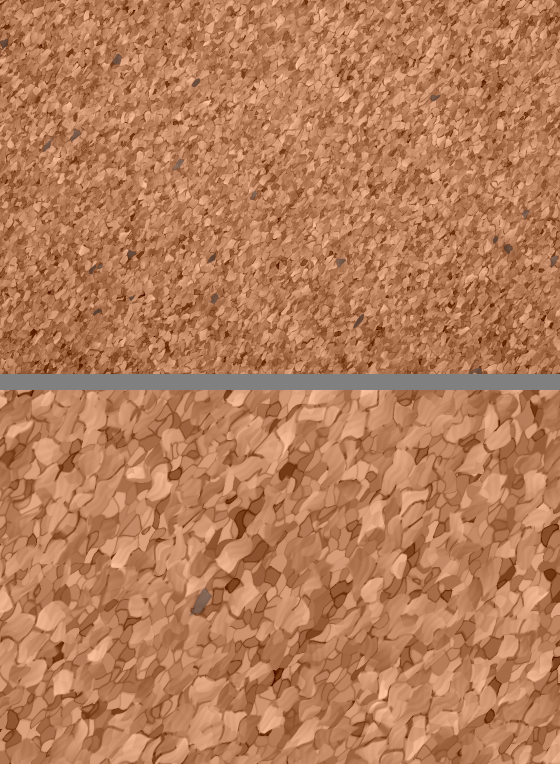
Top: the whole. Bottom: its middle third, enlarged.
This texture is drawn by a WebGL 2 fragment shader. Its source:

```glsl
#version 300 es
precision highp float;
// Pressed cork board: slanted, stretched cellular grains over a bed of finer crumbs.
// Each grain gets its own tone, tilt and streaks; crumbs open into dark crevices,
// and a few grains turn to dark bark. Layered sines vary the tone over the board.

uniform vec2 u_resolution;
out vec4 fragColor;

const vec3 CORK = vec3(0.745, 0.515, 0.375);
const vec3 BARK = vec3(0.39, 0.29, 0.24);
const float GRAIN_COUNT = 49.0;     // grains per canvas height
const float CRUMB_COUNT = 97.0;     // crumbs per canvas height
const float SLANT = 0.95;           // main grain direction, radians
const float TWIST = 1.7;            // spread of grain directions
const float STRETCH = 1.22;         // lengthening along the slant
const float GRAIN_CONTRAST = 0.22;
const float CRUMB_CONTRAST = 0.29;
const float FACET_TILT = 0.11;
const float CREVICE_DEPTH = 0.23;
const float CRUMB_SHARE = 0.38;     // part of the grains broken into crumbs
const float BARK_SHARE = 0.007;

struct Grain {
    vec4 rnd;       // random values of the grain
    vec2 offset;    // position inside the grain
    float rim;      // distance measure from its border
};

vec4 hash4(vec2 p) {
    vec4 q = fract(p.xyxy * vec4(0.1031, 0.1030, 0.0973, 0.1099));
    q += dot(q, q.wzxy + 33.33);
    return fract((q.xxyz + q.yzzw) * q.zywx);
}

mat2 rotation(float angle) {
    float c = cos(angle), s = sin(angle);
    return mat2(c, -s, s, c);
}

// Cellular noise whose cells differ in size, direction and length.
Grain nearestGrain(vec2 p, float seed) {
    p = rotation(SLANT) * p * vec2(1.0 / STRETCH, STRETCH);
    vec2 cell = floor(p);
    Grain g = Grain(vec4(0.0), vec2(0.0), 0.0);
    float nearest = 9.0, second = 9.0;
    for (int y = -1; y <= 1; y++) {
        for (int x = -1; x <= 1; x++) {
            vec2 id = cell + vec2(x, y);
            vec4 place = hash4(id + seed);
            vec2 offset = p - id - place.xy;
            offset = rotation((place.z - 0.5) * TWIST) * offset;
            vec2 shaped = offset * vec2(0.8, 1.2);
            // A blend of round and angular distance gives chipped outlines.
            float d = mix(length(shaped), abs(shaped.x) + abs(shaped.y), 0.4);
            d /= 0.75 + 0.5 * place.w;
            if (d < nearest) {
                second = nearest;
                nearest = d;
                g.rnd = hash4(id + seed + 71.7);
                g.offset = offset;
            } else {
                second = min(second, d);
            }
        }
    }
    g.rim = second - nearest;
    return g;
}

// Slow tone changes, with the light falling from the upper middle.
float boardTone(vec2 p, float aspect) {
    float waves = sin(p.x * 17.0 + 2.0 * sin(p.y * 11.0))
                + sin(p.y * 23.0 - p.x * 9.0 + 1.3 * sin(p.x * 31.0));
    vec2 fromLight = (p - vec2(0.55 * aspect, 0.68)) / vec2(aspect, 1.0);
    return 0.008 * waves + 0.02 - 0.13 * dot(fromLight, fromLight);
}

vec3 corkColor(vec2 p) {
    // Bend the plane a little so that grain borders are uneven.
    vec2 bent = p + 0.0016 * sin(p.yx * vec2(173.0, 211.0) + 2.0 * sin(p * 97.0));
    Grain grain = nearestGrain(bent * GRAIN_COUNT + 40.0, 13.0);
    Grain crumb = nearestGrain(bent * CRUMB_COUNT + 90.0, 157.0);

    // Whole grains: flat tone, tilted facet, faint lengthwise streaks.
    vec2 tilt = grain.rnd.yz - 0.5;
    float grainTone = 0.03 + GRAIN_CONTRAST * (grain.rnd.x - 0.5)
                    + FACET_TILT * dot(grain.offset, tilt * 2.0)
                    + 0.014 * sin(grain.offset.y * 19.0 + grain.rnd.y * 30.0);
    grainTone += 0.1 * (crumb.rnd.z - 0.5);

    // Crumbs: stronger contrast, dark gaps and pits.
    float gap = 1.0 - smoothstep(0.0, 0.28, crumb.rim);
    float crumbTone = -0.025 + CRUMB_CONTRAST * (crumb.rnd.x - 0.5)
                    - CREVICE_DEPTH * gap * crumb.rnd.y
                    - 0.16 * smoothstep(0.88, 0.94, crumb.rnd.w);

    float broken = max(step(grain.rnd.w, CRUMB_SHARE),
                       1.0 - smoothstep(0.04, 0.2, grain.rim));
    float tone = mix(grainTone, crumbTone, broken);

    float bark = step(1.0 - BARK_SHARE, grain.rnd.w) * smoothstep(0.0, 0.12, grain.rim);
    vec3 color = mix(CORK + tone, BARK + 0.5 * tone, 0.85 * bark);
    return color + boardTone(p, u_resolution.x / u_resolution.y);
}

void main() {
    // Four samples per pixel smooth the grain borders.
    vec3 sum = vec3(0.0);
    for (int i = 0; i < 4; i++) {
        vec2 shift = (vec2(i % 2, i / 2) - 0.5) * 0.55;
        sum += corkColor((gl_FragCoord.xy + shift) / u_resolution.y);
    }
    fragColor = vec4(clamp(sum / 4.0, 0.0, 1.0), 1.0);
}
```
